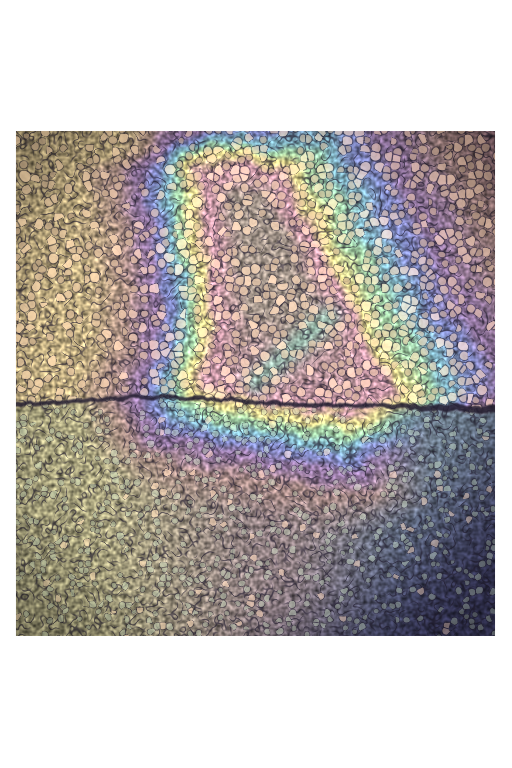
A Shadertoy shader for this texture:

```glsl
#define FRAME_MIN vec2(0.031, 0.258)
#define FRAME_MAX vec2(0.967, 1.244)
#define STONE_FREQ_TOP 55.0
#define STONE_FREQ_LOW 74.0
#define GRAIN_FREQ 88.0
#define GRAIN_DEPTH 0.62
#define CREASE_DEPTH 0.62
#define FILM_WARP 0.022
#define INK vec3(0.13, 0.11, 0.18)

vec2 hash2(vec2 c) {
    vec3 v = fract(c.xyx * vec3(0.1031, 0.1030, 0.0973));
    v += dot(v, v.yzx + 33.33);
    return fract((v.xx + v.yz) * v.zy);
}

float cornerSlope(vec2 cell, vec2 corner, vec2 f) {
    float angle = 6.2832 * hash2(cell + corner).x;
    return dot(vec2(cos(angle), sin(angle)), f - corner);
}

float gradientNoise(vec2 p) {
    vec2 c = floor(p), f = fract(p);
    vec2 u = f * f * f * (f * (f * 6.0 - 15.0) + 10.0);
    float low = mix(cornerSlope(c, vec2(0, 0), f), cornerSlope(c, vec2(1, 0), f), u.x);
    float high = mix(cornerSlope(c, vec2(0, 1), f), cornerSlope(c, vec2(1, 1), f), u.x);
    return mix(low, high, u.y);
}

float fbm(vec2 p) {
    return gradientNoise(p) + 0.5 * gradientNoise(p * 2.1 + 7.3) + 0.25 * gradientNoise(p * 4.3 + 3.1);
}

// Signed distance to the inner edge of the oil spill
float spillDistance(vec2 p) {
    const int N = 12;
    vec2 v[N] = vec2[N](
        vec2(0.367, 1.178), vec2(0.479, 1.207), vec2(0.566, 1.178), vec2(0.621, 1.070),
        vec2(0.674, 0.953), vec2(0.738, 0.826), vec2(0.797, 0.723), vec2(0.684, 0.664),
        vec2(0.537, 0.689), vec2(0.365, 0.726), vec2(0.402, 0.875), vec2(0.379, 1.041));
    float d = 10.0, side = 1.0;
    for (int i = 0, j = N - 1; i < N; j = i, i++) {
        vec2 e = v[j] - v[i], w = p - v[i];
        vec2 b = w - e * clamp(dot(w, e) / dot(e, e), 0.0, 1.0);
        d = min(d, dot(b, b));
        bvec3 s = bvec3(p.y >= v[i].y, p.y < v[j].y, e.x * w.y > e.y * w.x);
        if (all(s) || !any(s)) side = -side;
    }
    return side * sqrt(d);
}

// Interference colours ordered from the centre of the spill outwards
vec3 filmRamp(float d) {
    const int N = 8;
    float stops[N] = float[N](-0.09, -0.028, 0.0, 0.03, 0.055, 0.09, 0.125, 0.2);
    vec3 tint[N] = vec3[N](
        vec3(0.59, 0.54, 0.50), vec3(0.74, 0.56, 0.61), vec3(0.82, 0.78, 0.52), vec3(0.58, 0.74, 0.59),
        vec3(0.47, 0.65, 0.71), vec3(0.46, 0.49, 0.70), vec3(0.53, 0.43, 0.58), vec3(0.61, 0.50, 0.48));
    vec3 c = tint[0];
    for (int i = 1; i < N; i++) c = mix(c, tint[i], smoothstep(stops[i - 1], stops[i], d));
    return c;
}

vec3 filmColour(vec2 p, float upper) {
    float d = spillDistance(p) + FILM_WARP * fbm(p * 13.0);

    // Bands spread wider to the right and tighten at the top and bottom
    float spread = mix(0.75, 1.5, smoothstep(0.45, 0.72, p.x));
    spread = mix(spread, 0.48, smoothstep(1.16, 1.21, p.y) * (1.0 - smoothstep(0.5, 0.62, p.x)));
    spread = mix(0.72, spread, smoothstep(0.68, 0.74, p.y));
    d /= d > 0.0 ? spread : 1.0;

    // Dry asphalt beyond the film
    vec3 dryTop = mix(vec3(0.70, 0.63, 0.47), vec3(0.44, 0.32, 0.37), smoothstep(0.3, 0.85, p.x));
    vec3 dryLow = mix(vec3(0.62, 0.60, 0.46), vec3(0.52, 0.46, 0.47), smoothstep(0.15, 0.55, p.x));
    dryLow = mix(dryLow, vec3(0.39, 0.45, 0.50), smoothstep(0.55, 0.82, p.x));
    dryLow = mix(dryLow, vec3(0.21, 0.21, 0.34), smoothstep(0.12, 0.62, p.x - p.y));
    vec3 dry = mix(dryLow, dryTop, upper);
    float dryMix = smoothstep(0.16, 0.31, d);
    dryMix = max(dryMix, (1.0 - upper) * smoothstep(0.70, 0.86, p.x));
    vec3 c = mix(filmRamp(d), dry, dryMix);

    // Pink pool with a teal streak inside the spill
    float inside = smoothstep(0.0, -0.035, d);
    c = mix(c, vec3(0.71, 0.54, 0.59), 0.7 * inside * smoothstep(0.90, 0.78, p.y));
    vec2 a = p - vec2(0.50, 0.755), axis = vec2(0.14, 0.125);
    float streak = length(a - axis * clamp(dot(a, axis) / dot(axis, axis), 0.0, 1.0));
    return mix(c, vec3(0.49, 0.66, 0.60), 0.75 * inside * exp(-streak * streak * 1300.0));
}

// Stone profile in x (positive inside), random identity in yz
vec3 stones(vec2 p) {
    vec2 cell = floor(p), nearest = vec2(9.0), second = vec2(9.0), id = vec2(0.0);
    for (int y = -1; y <= 1; y++)
    for (int x = -1; x <= 1; x++) {
        vec2 c = cell + vec2(x, y), h = hash2(c);
        vec2 r = c + 0.1 + 0.8 * h - p;
        if (dot(r, r) < dot(nearest, nearest)) { second = nearest; nearest = r; id = hash2(c + 57.0); }
        else if (dot(r, r) < dot(second, second)) second = r;
    }
    float edge = dot(0.5 * (nearest + second), normalize(second - nearest));
    return vec3(min(edge - 0.07, 0.32 + 0.25 * id.y - length(nearest)), id);
}

void mainImage(out vec4 fragColor, in vec2 fragCoord) {
    float px = 1.0 / iResolution.x;
    vec2 p = fragCoord * px;

    // Joint between the coarse upper and fine lower paving
    float jointY = 0.716 + 0.008 * sin(p.x * 9.0 - 1.2) - 0.022 * smoothstep(0.68, 0.97, p.x);
    float joint = p.y - jointY - 0.007 * fbm(vec2(p.x * 32.0, 2.0));
    float upper = smoothstep(-0.012, 0.012, joint);
    vec3 col = filmColour(p, upper);

    // Mineral grain and wandering creases
    float fine = gradientNoise(p * GRAIN_FREQ * 1.7 + 31.0);
    float coarse = gradientNoise(p * GRAIN_FREQ + 5.0);
    col *= 1.04 + GRAIN_DEPTH * (coarse + 0.8 * fine);
    vec2 bend = 0.006 * vec2(gradientNoise(p * 45.0), gradientNoise(p * 45.0 + 19.0));
    float crease = abs(gradientNoise((p + bend) * 62.0 + 11.0));
    float creased = smoothstep(0.14, 0.01, crease) * smoothstep(-0.25, 0.2, gradientNoise(p * 37.0));
    col = mix(col, INK, CREASE_DEPTH * creased);

    // Embedded stones
    float freq = joint > 0.0 ? STONE_FREQ_TOP : STONE_FREQ_LOW;
    vec3 stone = stones((p + 0.5 * bend) * freq);
    float density = mix(0.27, 0.38 + 0.22 * smoothstep(0.18, 0.4, p.x), upper);
    float present = step(stone.y, density);
    float aa = freq * px * 0.6;
    float rim = smoothstep(0.15, 0.0, abs(stone.x + 0.05));
    col = mix(col, INK, 0.45 * rim * present);
    vec3 stoneTint = mix(vec3(0.69, 0.76, 0.66), vec3(0.91, 0.77, 0.64), max(upper, step(0.88, stone.z)));
    stoneTint = mix(stoneTint, filmColour(p, upper) * 1.35, 0.35) * (0.82 + 0.3 * stone.z);
    col = mix(col, stoneTint, present * smoothstep(-aa, aa, stone.x) * mix(0.68, 0.88, upper));

    // Crack shadow and bright chipped lip
    float lip = exp(-pow((joint + 0.009) / 0.005, 2.0)) * smoothstep(0.36, 0.5, p.x) * smoothstep(0.83, 0.72, p.x);
    col = mix(col, vec3(0.91, 0.82, 0.57), 0.55 * lip * smoothstep(-0.2, 0.3, gradientNoise(p * 24.0)));
    float crackWidth = 0.003 + 0.003 * smoothstep(0.7, 0.95, p.x) + 0.002 * gradientNoise(vec2(p.x * 40.0, 8.0));
    col = mix(col, INK, 0.85 * smoothstep(crackWidth + 2.0 * px, crackWidth - px, abs(joint)));

    // Lens falloff and white border
    vec2 q = (p - FRAME_MIN) / (FRAME_MAX - FRAME_MIN) * 2.0 - 1.0;
    col *= 1.06 - 0.31 * smoothstep(0.55, 1.9, dot(q, q));
    vec2 inset = min(p - FRAME_MIN, FRAME_MAX - p);
    float frame = smoothstep(-0.5 * px, 0.5 * px, min(inset.x, inset.y));
    fragColor = vec4(mix(vec3(1.0), clamp(col, 0.0, 1.0), frame), 1.0);
}
```
